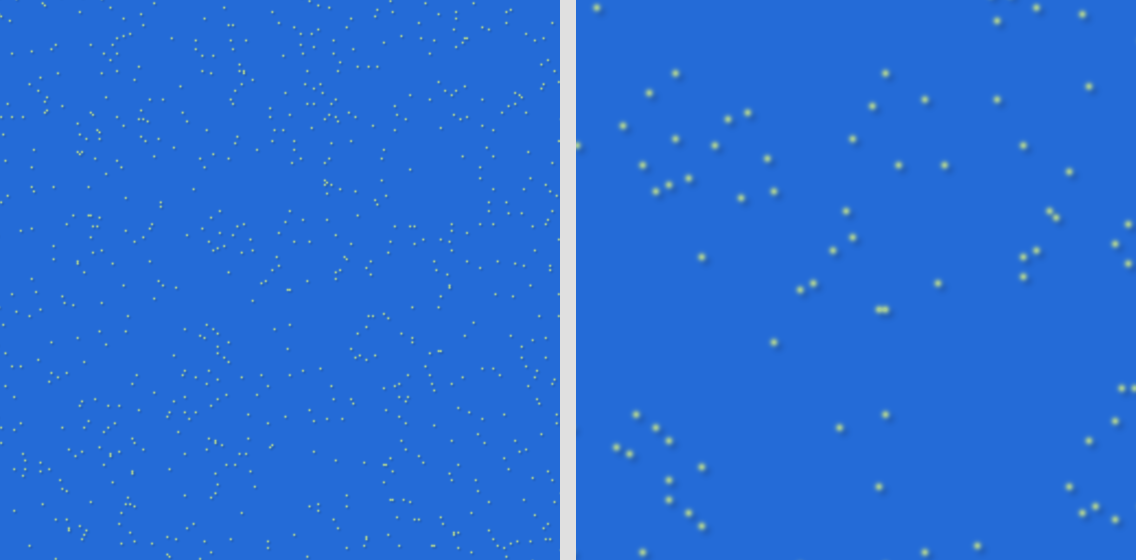
Left, the full canvas; right, a detail of the centre.
Write a WebGL 1 fragment shader that draws this texture.

```glsl
precision highp float;
// Sparse pale green specks with faint soft shadows on a flat blue ground.

#define CELLS 256.0          // lattice cells across the canvas
#define DENSITY 0.0099       // chance that a cell holds a speck
#define SPECK_FALLOFF 2.8    // sharpness of a speck, in cells
#define SHADOW_FALLOFF 1.5   // sharpness of its shadow, in cells
#define SHADOW_STRENGTH 0.12
#define SHADOW_OFFSET vec2(0.65, -0.65)
#define GROUND_COLOR vec3(0.14, 0.42, 0.845)
#define SPECK_COLOR vec3(0.64, 0.79, 0.60)

uniform vec2 u_resolution;

float hash(vec2 p) {
  vec3 q = fract(vec3(p.xyx) * 0.1031);
  q += dot(q, q.yzx + 33.33);
  return fract((q.x + q.y) * q.z);
}

// Round soft spot, 1 at its centre
float spot(vec2 d, float falloff) {
  return exp(-falloff * dot(d, d));
}

void main() {
  vec2 position = gl_FragCoord.xy / u_resolution.y * CELLS;
  vec2 cell = floor(position);
  float speck = 0.0;
  float shadow = 0.0;

  // Gather specks and shadows from the surrounding cells
  for (int j = -2; j <= 2; j++) {
    for (int i = -2; i <= 2; i++) {
      vec2 neighbour = cell + vec2(float(i), float(j));
      float present = step(hash(neighbour + 17.0), DENSITY);
      vec2 offset = position - neighbour - 0.5;
      speck += present * spot(offset, SPECK_FALLOFF);
      shadow += present * spot(offset - SHADOW_OFFSET, SHADOW_FALLOFF);
    }
  }

  // Shade the ground, then lay the specks over it
  vec3 color = GROUND_COLOR * (1.0 - SHADOW_STRENGTH * min(shadow, 1.0));
  color = mix(color, SPECK_COLOR, min(speck, 1.0));
  gl_FragColor = vec4(color, 1.0);
}
```
